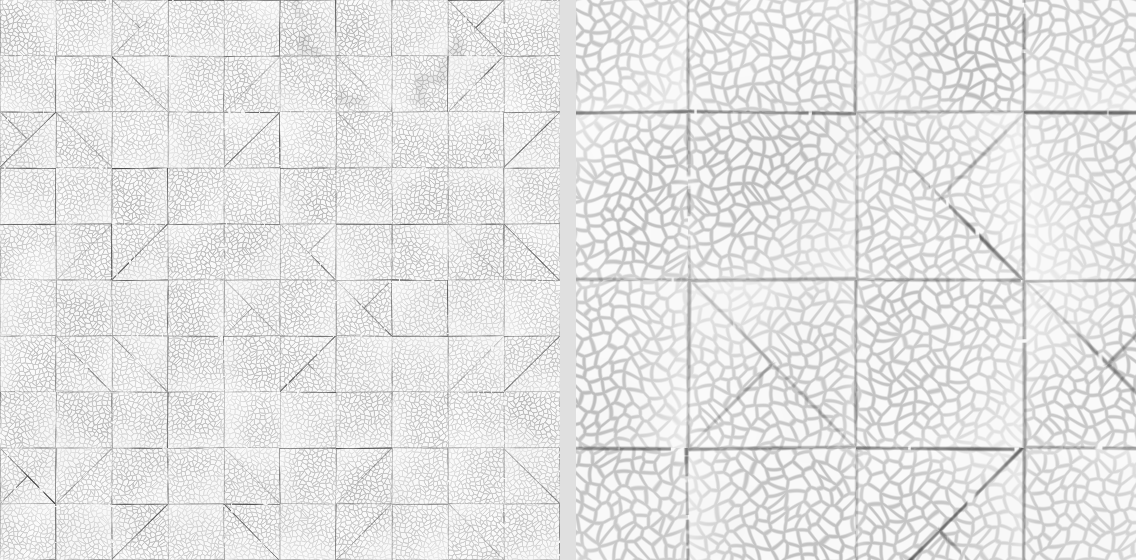
Left, the full canvas; right, a detail of the centre.
Give the GLSL for this pattern, as a three.js fragment shader.

```glsl
varying vec2 vUv;

float hash(vec2 p) {
  vec3 a = fract(p.xyx * vec3(0.1031, 0.1030, 0.0973));
  a += dot(a, a.yzx + 33.33);
  return fract((a.x + a.y) * a.z);
}

vec2 hash2(vec2 p) {
  return vec2(hash(p), hash(p + 71.7));
}

float noise(vec2 p) {
  vec2 i = floor(p), f = fract(p);
  f *= f * (3.0 - 2.0 * f);
  return mix(mix(hash(i), hash(i + vec2(1, 0)), f.x),
             mix(hash(i + vec2(0, 1)), hash(i + vec2(1, 1)), f.x), f.y);
}

// Distance to the nearest border between pebble cells
float pebbleBorder(vec2 p) {
  vec2 base = floor(p), f = fract(p), nearest = vec2(0.0);
  float best = 9.0;
  for (int j = -1; j <= 1; j++) {
    for (int i = -1; i <= 1; i++) {
      vec2 o = vec2(float(i), float(j));
      vec2 r = o + 0.05 + 0.9 * hash2(base + o) - f;
      if (dot(r, r) < best) {
        best = dot(r, r);
        nearest = r;
      }
    }
  }
  float border = 1.0;
  for (int j = -2; j <= 2; j++) {
    for (int i = -2; i <= 2; i++) {
      vec2 o = vec2(float(i), float(j));
      vec2 r = o + 0.05 + 0.9 * hash2(base + o) - f;
      vec2 gap = r - nearest;
      if (dot(gap, gap) > 0.0001) border = min(border, dot(0.5 * (r + nearest), normalize(gap)));
    }
  }
  return border;
}

// Thin uneven stroke: slightly tilted, varying in weight along its length
float stroke(float across, float along, vec2 seed) {
  vec2 h = hash2(seed);
  across += (h.x - 0.5) * 0.03 * (along - 0.5) + (h.y - 0.5) * 0.012;
  float weight = noise(vec2(along * 4.0, h.x * 90.0));
  float line = 1.0 - smoothstep(0.002, 0.013 + 0.008 * weight, abs(across));
  float chips = smoothstep(0.1, 0.2, noise(vec2(along * 22.0, h.y * 90.0)));
  return line * mix(0.35, 0.85, h.y * h.y) * mix(0.45, 1.1, weight) * mix(1.0, chips, step(0.5, h.x));
}

// Seam along the nearest grid line
float seam(float across, float along, float seed) {
  float k = floor(across + 0.5);
  return stroke(across - k, fract(along), vec2(k + seed, floor(along) + 3.0));
}

// Diagonal cuts, mirrored about a central tile
float diagonals(vec2 tile, vec2 q) {
  vec2 c = tile - vec2(5.0, 4.0);
  float a = min(abs(c.x), abs(c.y)), b = max(abs(c.x), abs(c.y));
  bool odd = mod(a, 2.0) > 0.5 && b > max(a, 2.0) && a + b != 6.0;
  if (!odd && a + b != 1.0) return 0.0;

  vec2 seed = tile + 40.0;
  float rising = stroke((q.x - q.y) * 0.707, q.x + 0.5, seed);
  float falling = stroke((q.x + q.y) * 0.707, q.x + 0.5, seed + 17.0);
  float ink;
  if (a + b == 1.0 || a + b == 8.0) {
    // Three half diagonals, open toward the centre
    vec2 open = -sign(vec2(c.x + 0.5, c.y + 0.1 * c.x));
    float inside = min(q.x * open.x, q.y * open.y);
    ink = max(rising, falling) * (1.0 - smoothstep(0.0, 0.015, inside));
  } else {
    ink = c.x * c.y * (a - 2.0) > 0.0 ? rising : falling;
  }
  return ink * mix(0.6, 1.2, noise(q * 2.5 + seed * 7.3));
}

// Faint stepped stain hanging from the top edge
float stain(vec2 uv) {
  vec2 p = abs(uv - vec2(0.68, 1.0));
  float d = 1.0;
  for (int i = 0; i < 5; i++) {
    float t = (float(i) + 0.5) * 0.314;
    vec2 e = p - vec2(0.155 * cos(t), 0.2 * sin(t));
    d = min(d, max(e.x, e.y));
  }
  float blotch = smoothstep(0.3, 0.7, noise(uv * 22.0));
  return (1.0 - smoothstep(0.001, 0.004 + 0.012 * blotch, abs(d))) * blotch;
}

void main() {
  vec2 g = vUv * 10.0;
  vec2 tile = floor(g), q = fract(g) - 0.5;
  vec2 h = hash2(tile + 11.0);

  // Pebbled glaze, paler toward one side of each tile
  vec2 p = q * 12.0 + 50.0 + tile * 23.0;
  p += 0.3 * sin(p.yx * 1.3 + h * 6.28);
  float line = 1.0 - smoothstep(0.04, 0.21, pebbleBorder(p));
  float angle = h.x * 6.28;
  float wear = smoothstep(-0.1, 0.65, dot(q, vec2(cos(angle), sin(angle))));
  float rim = smoothstep(0.4, 0.5, max(abs(q.x), abs(q.y)));
  float depth = mix(0.15, 0.22, h.y) * (1.0 - 0.6 * wear) * (1.0 - 0.25 * rim);
  depth *= mix(0.8, 1.15, noise(g * 3.0));
  float shade = 0.985 - depth * line - 0.02 * noise(g * 1.7 + 9.0);

  shade -= 0.07 * stain(vUv);

  // Seams and cuts
  float ink = max(seam(g.x, g.y, 100.0), seam(g.y, g.x, 200.0));
  ink = max(ink, diagonals(tile, q));
  shade = mix(shade, 0.2, clamp(ink, 0.0, 1.0));
  gl_FragColor = vec4(vec3(shade), 1.0);
}
```
